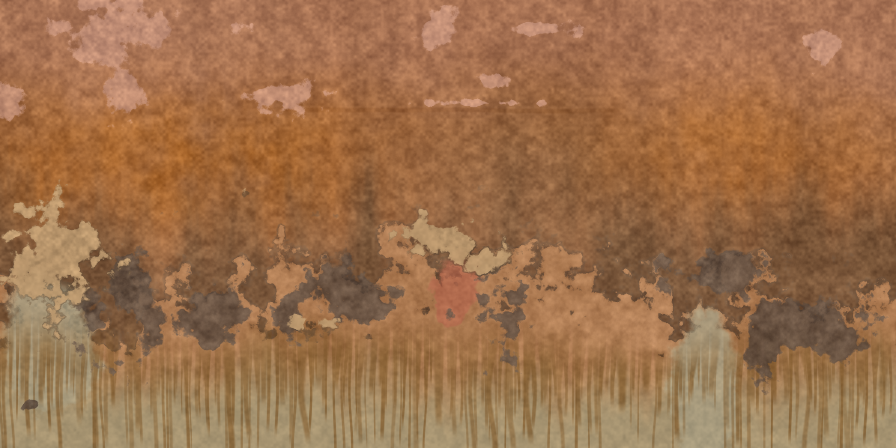
Write a Shadertoy shader that draws this texture.

```glsl
// Weathered rusty steel wall with peeling paint and rust drips along its foot

float hash(vec2 p) {
    return fract(sin(dot(p, vec2(127.1, 311.7))) * 43758.5453);
}

float noise(vec2 p) {
    vec2 i = floor(p), f = fract(p);
    f = f * f * (3.0 - 2.0 * f);
    return mix(mix(hash(i), hash(i + vec2(1, 0)), f.x),
               mix(hash(i + vec2(0, 1)), hash(i + vec2(1, 1)), f.x), f.y);
}

float fbm(vec2 p) {
    float sum = 0.0, amp = 0.5;
    for (int i = 0; i < 5; i++) {
        sum += amp * noise(p);
        p = mat2(1.6, 1.2, -1.2, 1.6) * p + 7.3;
        amp *= 0.5;
    }
    return sum / 0.97;
}

// Ellipse with centre e.xy and radii e.zw, its rim torn by the value rag
float patchMask(vec2 p, vec4 e, float rag) {
    return smoothstep(-0.12, 0.18, 1.0 - length((p - e.xy) / e.zw) + rag);
}

// Soft elliptical glow
float glow(vec2 p, vec2 centre, vec2 radius) {
    vec2 d = (p - centre) / radius;
    return exp(-dot(d, d));
}

// Thin runs of rust that broaden upward and end at random heights
float drips(vec2 p, float count, float seed) {
    float x = p.x * count + 0.5 * noise(vec2(p.x * 9.0, p.y * 8.0 + seed));
    float id = floor(x);
    float r = hash(vec2(id, seed));
    float tip = 0.22 * hash(vec2(id, seed + 3.0)) - 0.06;
    float width = 0.05 + 0.12 * r + 0.2 * smoothstep(0.12, 0.27, p.y);
    float run = 1.0 - smoothstep(width * 0.5, width + 0.1, abs(fract(x) - 0.5 - (r - 0.5) * 0.4));
    return run * smoothstep(tip - 0.01, tip + 0.03, p.y) * (0.5 + 0.5 * hash(vec2(id, seed + 8.0)));
}

void mainImage(out vec4 fragColor, in vec2 fragCoord) {
    vec2 p = fragCoord / iResolution.y;
    p.x *= 2.0 * iResolution.y / iResolution.x;

    float broad = fbm(p * 4.0) - 0.5;
    float flake = fbm(p * 17.0 + 4.0) - 0.5;
    float fine = fbm(p * 48.0) - 0.5;
    float streak = fbm(vec2(p.x * 16.0, p.y * 2.5)) - 0.5;
    float rag = flake * 2.6 + fine * 1.4;

    // Rust: reddish top, orange belt, dark brown underneath
    vec3 col = mix(vec3(0.62, 0.41, 0.26), vec3(0.67, 0.46, 0.34), smoothstep(0.68, 0.88, p.y + broad * 0.2));
    float orange = glow(p, vec2(0.48, 0.65), vec2(0.38, 0.17)) + 0.7 * glow(p, vec2(1.62, 0.66), vec2(0.38, 0.16))
                 + 0.6 * glow(p, vec2(0.0, 0.55), vec2(0.2, 0.16));
    col = mix(col, vec3(0.66, 0.40, 0.17), clamp(orange * (0.75 + streak + flake), 0.0, 1.0));
    float dark = 1.0 - smoothstep(0.38, 0.64, p.y + broad * 0.2 + streak * 0.3);
    col = mix(col, vec3(0.48, 0.345, 0.235), dark * 0.9);
    col = mix(col, vec3(0.50, 0.37, 0.26), 0.5 * glow(p, vec2(1.18, 0.58), vec2(0.22, 0.18)));
    col += streak * vec3(0.10, 0.08, 0.07) + broad * 0.07;
    float seam = 1.0 - smoothstep(0.002, 0.008, abs(p.y - 0.755 - broad * 0.015));
    col -= 0.04 * seam * smoothstep(0.5, 0.7, p.x) * (1.0 - smoothstep(1.2, 1.5, p.x));

    // Faded pink paint near the top
    vec4 pink[10] = vec4[10](
        vec4(0.29, 0.93, 0.15, 0.07), vec4(0.27, 0.80, 0.055, 0.045), vec4(0.61, 0.78, 0.09, 0.03),
        vec4(0.98, 0.93, 0.045, 0.035), vec4(1.20, 0.935, 0.06, 0.018), vec4(1.09, 0.82, 0.035, 0.016),
        vec4(1.84, 0.91, 0.035, 0.04), vec4(0.02, 0.77, 0.045, 0.035), vec4(1.08, 0.77, 0.12, 0.01),
        vec4(0.22, 0.99, 0.07, 0.02));
    float paint = 0.0;
    for (int i = 0; i < 10; i++) paint = max(paint, patchMask(p, pink[i], rag - 0.1));
    col = mix(col, vec3(0.78, 0.58, 0.49), paint * 0.8);

    // Tan primer, torn along its upper edge
    float edge = 0.345 + 0.09 * glow(p, vec2(1.0, 0.4), vec2(0.25, 0.5)) - 0.08 * glow(p, vec2(0.28, 0.3), vec2(0.08, 0.5));
    float primerField = (edge - p.y) * 8.0 + rag * 1.1 + streak * 1.4;
    float primer = smoothstep(-0.1, 0.15, primerField);
    float lip = smoothstep(-0.4, -0.05, primerField) * (1.0 - primer);
    col = mix(col, vec3(0.40, 0.31, 0.24), lip * 0.5);
    col = mix(col, vec3(0.68, 0.48, 0.32) + broad * 0.1 + fine * 0.1, primer);
    col = mix(col, vec3(0.70, 0.40, 0.30), 0.75 * patchMask(p, vec4(1.015, 0.35, 0.05, 0.08), rag * 0.6));

    // Foot of the wall: pale ground under the rust runs
    float ground = 1.0 - smoothstep(0.03, 0.25, p.y + broad * 0.12 + streak * 0.2);
    float bare = max(patchMask(p, vec4(0.11, 0.23, 0.11, 0.16), rag * 0.25),
                     patchMask(p, vec4(1.575, 0.12, 0.085, 0.20), rag * 0.25));
    col = mix(col, vec3(0.65, 0.56, 0.40), ground * 0.9);
    col = mix(col, vec3(0.66, 0.62, 0.51), max(bare * 0.85, ground * ground * 0.45));
    float runs = 0.0;
    for (int i = 0; i < 3; i++) runs = max(runs, drips(p, 24.0 + 15.0 * float(i), 11.0 * float(i)));
    runs *= 1.0 - smoothstep(0.16, 0.32, p.y + broad * 0.15);
    col = mix(col, vec3(0.50, 0.35, 0.17), runs * 0.75);

    // Dark holes where the primer has fallen away
    vec4 holes[10] = vec4[10](
        vec4(1.13, 0.29, 0.07, 0.08), vec4(1.82, 0.29, 0.10, 0.07), vec4(1.70, 0.25, 0.05, 0.08),
        vec4(0.47, 0.31, 0.06, 0.06), vec4(0.30, 0.32, 0.05, 0.10), vec4(0.78, 0.35, 0.07, 0.08),
        vec4(0.20, 0.30, 0.035, 0.06), vec4(0.64, 0.28, 0.04, 0.05), vec4(1.59, 0.38, 0.09, 0.05),
        vec4(0.065, 0.095, 0.016, 0.012));
    float hole = 0.0;
    for (int i = 0; i < 10; i++) hole = max(hole, patchMask(p, holes[i], rag * 1.1 - 0.1));
    col = mix(col, vec3(0.37, 0.30, 0.25) + fine * 0.12, hole * 0.85);

    // Cream flakes that still cling on, with a shadow below
    vec4 cream[4] = vec4[4](vec4(1.03, 0.465, 0.085, 0.05), vec4(0.13, 0.42, 0.085, 0.10),
                            vec4(0.547, 0.578, 0.018, 0.016), vec4(0.70, 0.275, 0.06, 0.025));
    float chip = 0.0, shade = 0.0;
    for (int i = 0; i < 4; i++) {
        chip = max(chip, patchMask(p, cream[i], rag * 1.2 - 0.2));
        shade = max(shade, patchMask(p + vec2(-0.004, 0.009), cream[i], rag * 1.2 - 0.1));
    }
    col = mix(col, vec3(0.36, 0.28, 0.20), shade * 0.55);
    col = mix(col, vec3(0.75, 0.61, 0.44), chip * 0.9);

    // Pitted grain, strongest on bare rust
    float grain = noise(p * 150.0) - 0.5;
    col += (grain * 0.09 + fine * 0.22) * vec3(1.0, 0.85, 0.65) * mix(1.0, 0.55, primer);
    fragColor = vec4(clamp(col, 0.0, 1.0), 1.0);
}
```
